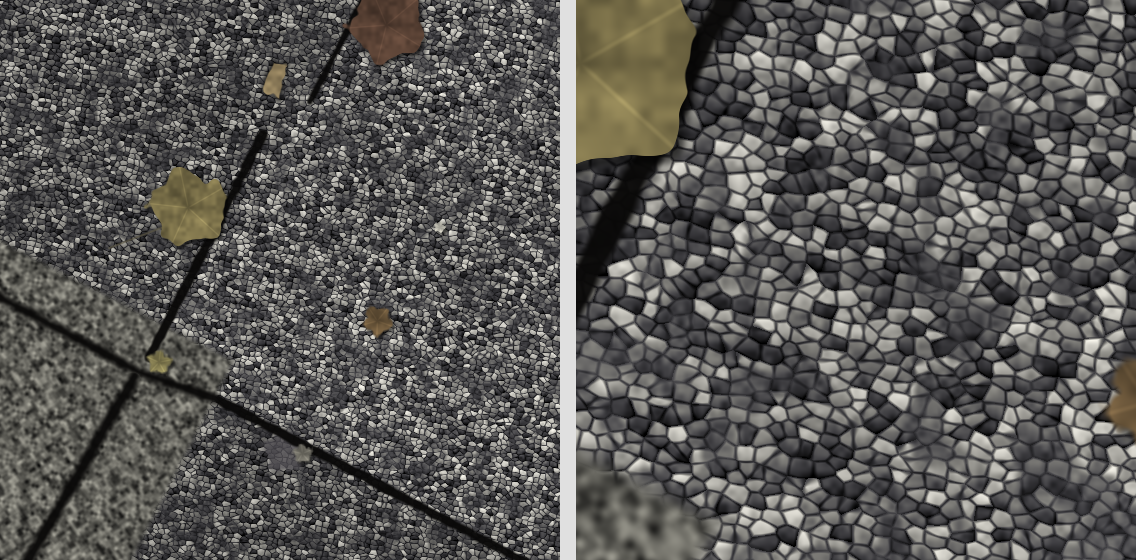
Left: the whole. Right: its middle third, enlarged.
Give the GLSL for this texture, as a Shadertoy shader.

```glsl
float hash(vec2 p) {
    return fract(sin(dot(p, vec2(127.1, 311.7))) * 43758.5453);
}

vec2 hash2(vec2 p) {
    return vec2(hash(p), hash(p + 57.3));
}

float noise(vec2 p) {
    vec2 i = floor(p), f = fract(p);
    f = f * f * (3.0 - 2.0 * f);
    return mix(mix(hash(i), hash(i + vec2(1, 0)), f.x),
               mix(hash(i + vec2(0, 1)), hash(i + vec2(1, 1)), f.x), f.y);
}

mat2 rotation(float a) {
    return mat2(cos(a), sin(a), -sin(a), cos(a));
}

float segmentDistance(vec2 p, vec2 a, vec2 b) {
    vec2 pa = p - a, ba = b - a;
    return length(pa - ba * clamp(dot(pa, ba) / dot(ba, ba), 0.0, 1.0));
}

// Signed distance to the line a-b, positive on its left
float sideOf(vec2 p, vec2 a, vec2 b) {
    vec2 d = normalize(b - a);
    return dot(p - a, vec2(-d.y, d.x));
}

float cover(float d, float softness) {
    return 1.0 - smoothstep(-softness, softness, d);
}

// Grey of packed stone chips, one chip per cell
float stoneChips(vec2 p) {
    vec2 cell = floor(p), nearestId = cell, toCentre = vec2(0.0);
    float nearest = 9.0, second = 9.0;
    for (int y = -1; y <= 1; y++)
    for (int x = -1; x <= 1; x++) {
        vec2 id = cell + vec2(x, y);
        vec2 r = id + 0.1 + 0.8 * hash2(id) - p;
        float d = length(r);
        if (d < nearest) {
            second = nearest;
            nearest = d;
            nearestId = id;
            toCentre = r;
        } else second = min(second, d);
    }
    float tone = hash(nearestId + 19.7);
    float shade = 0.17 + 0.54 * pow(tone, 1.15) - 0.16 * dot(toCentre, vec2(-0.5, 0.9));
    return shade * mix(0.38, 1.08, smoothstep(0.0, 0.32, second - nearest));
}

vec3 exposedAggregate(vec2 p) {
    vec2 warp = 0.004 * vec2(noise(p * 60.0), noise(p * 60.0 + 31.0));
    float grey = stoneChips(rotation(0.25) * (p + warp) * vec2(88.0, 118.0));
    float hollow = smoothstep(0.56, 0.8, noise(p * 48.0));
    grey = mix(grey, 0.17 + 0.2 * grey, 0.75 * hollow);
    grey += 0.16 * (noise(p * 230.0) - 0.5);
    return grey * mix(vec3(0.98, 0.97, 1.04), vec3(1.02, 1.01, 0.97), smoothstep(0.15, 0.5, grey));
}

vec3 softConcrete(vec2 p) {
    vec2 q = rotation(-0.6) * p;
    float grain = 0.55 * noise(q * vec2(125.0, 80.0)) + 0.45 * noise(q * 170.0);
    return vec3(1.02, 1.01, 0.94) * (0.36 + 0.65 * (grain - 0.5));
}

float joint(vec2 p, vec2 a, vec2 b, float halfWidth, float softness) {
    float wobble = 0.004 * (noise(p * 65.0) - 0.5);
    return cover(segmentDistance(p, a, b) - halfWidth + wobble, softness);
}

float leafDistance(vec2 p, float radius, float turn) {
    float a = atan(p.y, p.x) - turn;
    float ragged = 0.3 * (noise(p * 4.0 / radius + 8.0) - 0.5);
    return length(p) - radius * (1.0 + 0.16 * cos(5.0 * a) + ragged);
}

// Shadowed leaf with mottling and radial veins
vec3 addLeaf(vec3 base, vec2 p, float radius, float turn, vec3 colour, float softness) {
    float shadow = cover(leafDistance(p + vec2(-0.004, 0.005), radius, turn), 0.006);
    float vein = length(p) * abs(sin(2.5 * (atan(p.y, p.x) - turn)));
    float mottle = 0.7 + 0.35 * noise(p * 45.0) + 0.25 * noise(p * 130.0);
    vec3 leaf = colour * mottle * (1.0 + 0.14 * cover(vein - 0.003, 0.003));
    base *= 1.0 - 0.55 * shadow;
    return mix(base, leaf, cover(leafDistance(p, radius, turn), softness));
}

void mainImage(out vec4 fragColor, in vec2 fragCoord) {
    vec2 p = fragCoord / iResolution.xy;
    float px = 1.0 / iResolution.y;

    // Slabs with slightly different exposure
    vec2 crossing = vec2(0.247, 0.336), corner = vec2(0.417, 0.355);
    float upperLeft = cover(-sideOf(p, crossing, vec2(0.65, 1.0)), 0.01);
    float lower = cover(sideOf(p, vec2(0.39, 0.286), vec2(0.9375, 0.0)), 0.005);
    vec3 colour = exposedAggregate(p) * (1.04 - 0.12 * upperLeft - 0.14 * lower);
    colour *= 0.94 + 0.12 * noise(p * 6.0);
    float slab = max(sideOf(p, vec2(0.0, 0.57), corner), sideOf(p, corner, vec2(0.234, 0.0)));
    colour = mix(colour, softConcrete(p), cover(slab, 0.008));

    // Stain and dark joints
    float stain = leafDistance(p - vec2(0.508, 0.193), 0.035, 0.4);
    colour = mix(colour, vec3(0.31, 0.30, 0.32), 0.75 * cover(stain, 0.008));
    float gap = joint(p, vec2(0.655, 1.01), vec2(0.553, 0.818), 0.006, 0.003);
    gap = max(gap, joint(p, vec2(0.469, 0.759), vec2(0.267, 0.362), 0.008, 0.003));
    gap = max(gap, joint(p, vec2(0.39, 0.286), vec2(0.94, -0.005), 0.008, 0.003));
    gap = max(gap, joint(p, vec2(0.241, 0.329), vec2(0.045, -0.01), 0.010, 0.007));
    gap = max(gap, joint(p, vec2(-0.01, 0.474), crossing, 0.008, 0.007));
    gap = max(gap, joint(p, crossing, vec2(0.39, 0.286), 0.008, 0.007));
    colour = mix(colour, vec3(0.035, 0.032, 0.03), 0.96 * gap);

    // Fallen leaves and debris
    float stem = segmentDistance(p, vec2(0.29, 0.594), vec2(0.195, 0.557));
    colour = mix(colour, vec3(0.36, 0.34, 0.27), 0.8 * cover(stem - 0.0015, px));
    colour = addLeaf(colour, p - vec2(0.336, 0.629), 0.064, 0.52, vec3(0.47, 0.43, 0.28), px);
    colour = addLeaf(colour, p - vec2(0.69, 0.955), 0.063, 0.7, vec3(0.34, 0.25, 0.20), px);
    colour = addLeaf(colour, p - vec2(0.674, 0.427), 0.024, 0.9, vec3(0.42, 0.34, 0.23), 0.004);
    colour = addLeaf(colour, p - vec2(0.284, 0.353), 0.019, 0.2, vec3(0.54, 0.51, 0.33), 0.005);
    colour = addLeaf(colour, p - vec2(0.540, 0.190), 0.015, 0.4, vec3(0.48, 0.47, 0.43), 0.004);
    colour = addLeaf(colour, p - vec2(0.785, 0.594), 0.009, 0.0, vec3(0.80, 0.79, 0.74), px);
    vec2 chip = abs(rotation(0.3) * (p - vec2(0.492, 0.859))) - vec2(0.014, 0.029);
    float chipEdge = max(chip.x, chip.y) + 0.006 * (noise(p * 90.0) - 0.5);
    colour *= 1.0 - 0.5 * cover(chipEdge - 0.004, 0.005);
    colour = mix(colour, vec3(0.58, 0.51, 0.37) * (0.8 + 0.35 * noise(p * 100.0)), cover(chipEdge, px));

    fragColor = vec4(clamp(colour, 0.0, 1.0), 1.0);
}
```
